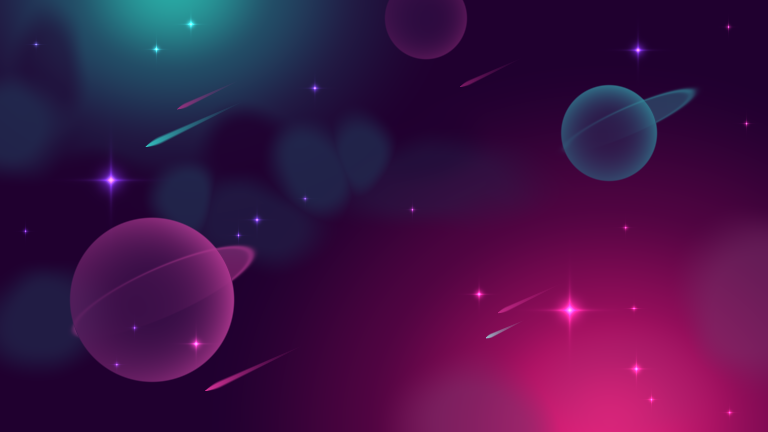
Write a WebGL 1 fragment shader that draws this background.

```glsl
precision highp float;
// Deep-space backdrop: a teal glow at upper left, a magenta glow at lower right,
// soft clouds from warped ellipses, then glassy ringed planets, meteors and stars.
// All positions are in canvas heights, from the lower left corner.
uniform vec2 u_resolution;

float hash(vec2 p) {
  return fract(sin(dot(p, vec2(127.1, 311.7))) * 43758.55);
}

float noise(vec2 p) {
  vec2 i = floor(p), f = fract(p);
  f = f * f * (3.0 - 2.0 * f);
  return mix(mix(hash(i), hash(i + vec2(1, 0)), f.x),
             mix(hash(i + vec2(0, 1)), hash(i + vec2(1, 1)), f.x), f.y);
}

// 1 up to the inner distance, 0 past the outer one
float fade(float inner, float outer, float d) {
  return 1.0 - smoothstep(inner, outer, d);
}

float puff(vec2 p, vec2 center, vec2 radii) {
  return fade(0.5, 1.25, length((p - center) / radii));
}

// Translucent sphere whose tint gathers at the lit rim
vec3 planet(vec3 col, vec2 p, vec2 center, float r, vec3 tint, vec2 light) {
  vec2 n = (p - center) / r;
  float d = length(n), px = 1.0 / (r * u_resolution.y);
  float rim = pow(min(d, 1.0), 2.6) * clamp(0.6 + dot(n, light), 0.0, 1.0);
  vec3 body = mix(mix(col, vec3(0.17, 0.05, 0.26), 0.65), tint, 0.1 + 0.85 * rim);
  return mix(col, body, fade(1.0 - px, 1.0 + px, d));
}

// Tilted disc: faint over its planet, stronger outside, with a bright upper edge
vec3 ring(vec3 col, vec2 p, vec2 center, vec2 radii, vec3 tint, float outside) {
  vec2 q = p - center;
  q = vec2(0.914 * q.x + 0.407 * q.y, 0.914 * q.y - 0.407 * q.x);
  float e = length(q / radii), px = 1.0 / (radii.y * u_resolution.y);
  float along = smoothstep(-1.0, 1.0, q.x / radii.x);
  float edge = exp(-pow((e - 1.0) * radii.y / 0.0025, 2.0));
  edge *= mix(smoothstep(-0.004, 0.008, q.y), 0.7, outside);
  float fill = fade(1.0 - px, 1.0 + px, e) * mix(0.16 * along, 0.5, outside);
  return mix(col, tint, clamp(fill + edge * (0.12 + 0.38 * along), 0.0, 1.0));
}

// Rounded head tapering into a fading tail, up and to the right
float meteor(vec2 p, vec2 head, float len, float width) {
  vec2 q = p - head;
  q = vec2(0.906 * q.x + 0.423 * q.y, 0.906 * q.y - 0.423 * q.x);
  float t = clamp(q.x / len, 0.0, 1.0);
  float w = width * sqrt(smoothstep(0.0, 0.16, t)) * (1.0 - t);
  float body = fade(w * 0.3, w + 0.5 / u_resolution.y, abs(q.y));
  return body * step(0.0, q.x) * pow(1.0 - t, 1.3);
}

// Four-pointed star with a halo and a pale core
vec3 sparkle(vec2 p, vec2 center, float size, vec3 tint) {
  vec2 v = abs(p - center) / size;
  float rays = exp(-3.5 * v.x - 28.0 * v.y) + exp(-3.5 * v.y - 28.0 * v.x);
  float d2 = dot(v, v);
  return tint * (rays + 0.5 * exp(-14.0 * d2)) + vec3(0.35) * exp(-150.0 * d2);
}

void main() {
  vec2 p = gl_FragCoord.xy / u_resolution.y;
  vec3 night = vec3(0.125, 0.0, 0.185), navy = vec3(0.13, 0.18, 0.32);
  vec3 pink = vec3(0.85, 0.2, 0.6), violet = vec3(0.45, 0.2, 0.85);
  vec3 cyan = vec3(0.2, 0.75, 0.75);

  // Magenta and teal glows
  float d = length((p - vec2(1.41, 0.01)) * vec2(0.96, 1.06));
  vec3 col = mix(night, vec3(0.35, 0.02, 0.27), fade(0.4, 0.92, d));
  col = mix(col, vec3(0.62, 0.06, 0.37), fade(0.2, 0.55, d));
  col = mix(col, vec3(0.93, 0.13, 0.49), fade(0.0, 0.32, d));
  d = length((p - vec2(0.4, 1.03)) * vec2(0.9, 1.1));
  col = mix(col, navy, fade(0.2, 0.6, d));
  col = mix(col, vec3(0.14, 0.42, 0.48), fade(0.03, 0.4, d));
  col = mix(col, vec3(0.16, 0.66, 0.64), fade(0.0, 0.22, d));

  // Dark gaps, then navy and mauve clouds
  vec2 q = p + 0.035 * (vec2(noise(p * 9.0), noise(p * 9.0 + 40.0)) - 0.5);
  float gap = max(puff(q, vec2(0.57, 0.65), vec2(0.12, 0.1)), puff(q, vec2(0.2, 0.57), vec2(0.2, 0.07)));
  gap = max(gap, 0.55 * puff(q, vec2(0.11, 0.84), vec2(0.08, 0.13)));
  col = mix(col, night, 0.85 * max(gap, 0.7 * puff(q, vec2(1.0, 0.67), vec2(0.13, 0.09))));
  float cloud = max(puff(q, vec2(0.03, 0.71), vec2(0.13, 0.11)), puff(q, vec2(0.42, 0.54), vec2(0.075, 0.09)));
  cloud = max(cloud, 0.65 * puff(q, vec2(0.58, 0.48), vec2(0.17, 0.1)));
  cloud = max(cloud, puff(q, vec2(0.73, 0.61), vec2(0.1, 0.11)));
  cloud = max(cloud, puff(q, vec2(0.84, 0.65), vec2(0.075, 0.1)));
  cloud = max(cloud, 0.4 * puff(q, vec2(1.0, 0.58), vec2(0.26, 0.1)));
  cloud = max(cloud, 0.8 * puff(q, vec2(0.1, 0.26), vec2(0.16, 0.12)));
  col = mix(col, navy, 0.75 * cloud);
  float haze = max(puff(q, vec2(1.75, 0.3), vec2(0.16, 0.19)), puff(q, vec2(1.1, 0.02), vec2(0.19, 0.14)));
  haze = max(haze, 0.4 * puff(q, vec2(1.45, 0.09), vec2(0.2, 0.13)));
  col = mix(col, vec3(0.48, 0.2, 0.42), 0.5 * haze);

  // Planets and rings
  vec3 rose = vec3(0.7, 0.22, 0.57), aqua = vec3(0.2, 0.57, 0.63);
  col = planet(col, p, vec2(0.986, 0.958), 0.095, vec3(0.38, 0.1, 0.36), vec2(0.25, -0.2));
  col = planet(col, p, vec2(0.352, 0.306), 0.19, rose, vec2(0.36, 0.1));
  col = ring(col, p, vec2(0.377, 0.324), vec2(0.226, 0.056), rose, smoothstep(0.189, 0.192, length(p - vec2(0.352, 0.306))));
  col = planet(col, p, vec2(1.41, 0.692), 0.111, aqua, vec2(0.1, 0.2));
  col = ring(col, p, vec2(1.456, 0.72), vec2(0.162, 0.031), aqua, 0.7 * smoothstep(0.11, 0.113, length(p - vec2(1.41, 0.692))));

  // Meteors
  col = mix(col, cyan, meteor(p, vec2(0.337, 0.66), 0.25, 0.011));
  col = mix(col, pink, 0.65 * meteor(p, vec2(0.41, 0.747), 0.16, 0.007));
  col = mix(col, pink, 0.5 * meteor(p, vec2(1.065, 0.799), 0.16, 0.007));
  col = mix(col, pink, 0.75 * meteor(p, vec2(1.152, 0.275), 0.16, 0.007));
  col = mix(col, vec3(0.6, 0.75, 0.8), meteor(p, vec2(1.124, 0.217), 0.1, 0.006));
  col = mix(col, pink, meteor(p, vec2(0.475, 0.095), 0.25, 0.01));

  // Main stars, then a sparse scatter of small ones
  col += sparkle(p, vec2(0.257, 0.583), 0.1, violet) + sparkle(p, vec2(1.319, 0.282), 0.09, pink);
  col += sparkle(p, vec2(1.477, 0.884), 0.055, violet) + sparkle(p, vec2(0.454, 0.204), 0.04, pink);
  col += sparkle(p, vec2(1.109, 0.319), 0.035, pink) + sparkle(p, vec2(1.473, 0.146), 0.035, pink);
  col += sparkle(p, vec2(0.595, 0.491), 0.03, violet) + sparkle(p, vec2(0.729, 0.796), 0.03, violet);
  col += sparkle(p, vec2(0.442, 0.944), 0.03, cyan) + sparkle(p, vec2(0.362, 0.886), 0.026, cyan);
  vec2 cell = floor(p / 0.2);
  vec2 spot = (cell + 0.2 + 0.6 * vec2(hash(cell), hash(cell + 7.0))) * 0.2;
  vec3 tint = mix(mix(violet, pink, smoothstep(0.5, 1.3, p.x)), cyan, fade(0.1, 0.45, length(p - vec2(0.4, 1.0))));
  col += step(0.68, hash(cell + 19.0)) * 0.7 * sparkle(p, spot, 0.02, tint);

  gl_FragColor = vec4(col, 1.0);
}
```
